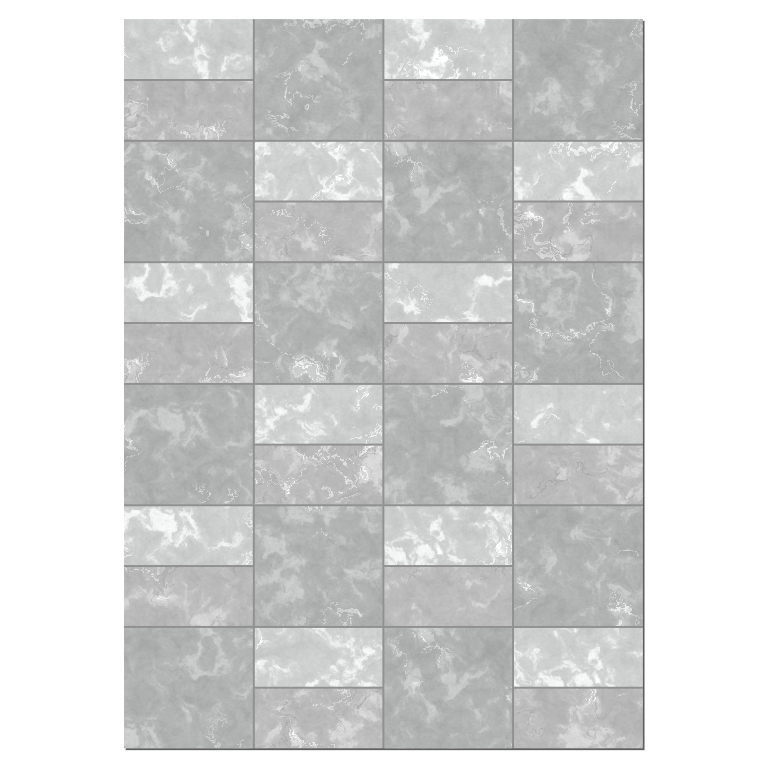
This texture is drawn by a WebGL 1 fragment shader. Its source:

```glsl
precision highp float;
// Grey stone wall panel: square tiles alternating with pairs of half-height tiles, on white.

uniform vec2 u_resolution;

const vec2 PANEL_MIN = vec2(0.1615, 0.0255);
const vec2 PANEL_MAX = vec2(0.8370, 0.9750);
const vec2 TILE_COUNT = vec2(4.0, 6.0);
const float GROUT_HALF_WIDTH = 0.0013;
const vec2 SHADOW_OFFSET = vec2(0.0022, -0.0022);

const vec3 PAPER = vec3(1.0);
const vec3 SHADOW = vec3(0.36);
const vec3 GROUT = vec3(0.57);
const vec3 DARK_STONE = vec3(0.700, 0.706, 0.704);
const vec3 WARM_STONE = vec3(0.745, 0.741, 0.743);
const vec3 LIGHT_STONE = vec3(0.812, 0.822, 0.820);

float hash(vec2 p) {
  return fract(sin(dot(p, vec2(127.1, 311.7))) * 43758.5453);
}

float noise(vec2 p) {
  vec2 i = floor(p);
  vec2 f = fract(p);
  f = f * f * (3.0 - 2.0 * f);
  return mix(mix(hash(i), hash(i + vec2(1.0, 0.0)), f.x),
             mix(hash(i + vec2(0.0, 1.0)), hash(i + vec2(1.0, 1.0)), f.x), f.y);
}

float fbm(vec2 p) {
  float sum = 0.0;
  float amplitude = 0.5;
  for (int i = 0; i < 5; i++) {
    sum += amplitude * noise(p);
    p = mat2(1.6, 1.2, -1.2, 1.6) * p + 7.3;
    amplitude *= 0.55;
  }
  return sum / 1.055;
}

// Thin winding line along the middle level of a noise field.
float vein(vec2 p, float width) {
  return 1.0 - smoothstep(width * 0.3, width, abs(fbm(p) - 0.5));
}

// Soft-edged rectangle coverage.
float box(vec2 p, vec2 lo, vec2 hi, float blur) {
  vec2 d = abs(p - 0.5 * (lo + hi)) - 0.5 * (hi - lo);
  return 1.0 - smoothstep(-0.5 * blur, 0.5 * blur, max(d.x, d.y));
}

// Clouded stone with pale crusts, faint dark cracks and a few white veins.
vec3 stone(vec2 p, vec3 base, vec2 seed, float crust, float crack) {
  vec2 q = p * 34.0 + seed * 40.0;
  vec2 warp = vec2(fbm(q + 3.1), fbm(q + 19.7)) - 0.5;
  float cloud = fbm(q * 0.8 + warp * 2.0);
  float speckle = fbm(q * 2.4 + warp * 3.0 + 11.0);
  float flakes = smoothstep(0.52, 0.66, 0.55 * cloud + 0.45 * speckle);
  float veinArea = smoothstep(0.53, 0.68, noise(q * 0.45 + 31.0));
  float veins = vein(q * 0.5 + warp * 1.2 + 5.0, 0.018) * veinArea;
  float cracks = vein(q * 0.8 + warp + 47.0, 0.025) * smoothstep(0.4, 0.6, cloud);
  float tone = (cloud - 0.5) * 0.11 + (speckle - 0.5) * 0.10;
  tone += (noise(p * 420.0) - 0.5) * 0.025;
  tone += crust * flakes + 0.13 * veins * (0.5 + speckle) - crack * cracks;
  return base + tone;
}

// Distance to the nearest interior line of a grid with the given count.
float gridLine(float g, float count) {
  return abs(g - clamp(floor(g + 0.5), 1.0, count - 1.0));
}

void main() {
  vec2 p = gl_FragCoord.xy / u_resolution;
  float blur = 1.0 / min(u_resolution.x, u_resolution.y);

  // Tile layout: split cells follow a checkerboard.
  vec2 tileSize = (PANEL_MAX - PANEL_MIN) / TILE_COUNT;
  vec2 grid = (p - PANEL_MIN) / tileSize;
  vec2 cell = floor(grid);
  vec2 local = fract(grid);
  float isSplit = mod(cell.x + cell.y, 2.0);
  float isUpper = isSplit * step(0.5, local.y);

  // Each piece gets its own stone pattern.
  vec2 piece = cell + vec2(0.0, 0.5) * isUpper;
  vec2 seed = vec2(hash(piece + 2.3), hash(piece + 8.9));
  vec3 base = mix(DARK_STONE, mix(WARM_STONE, LIGHT_STONE, isUpper), isSplit);
  base += (hash(piece + 5.7) - 0.5) * 0.012;
  float crust = mix(0.055, mix(0.065, 0.11, isUpper), isSplit);
  float crack = mix(0.025, mix(0.065, 0.010, isUpper), isSplit);
  vec3 color = stone(p, base, seed, crust, crack);

  // Grout between cells and across split cells.
  float lineX = gridLine(grid.x, TILE_COUNT.x) * tileSize.x;
  float lineY = gridLine(grid.y, TILE_COUNT.y) * tileSize.y;
  float middle = abs(local.y - 0.5) * tileSize.y + (1.0 - isSplit);
  float line = min(min(lineX, lineY), middle);
  float grout = 1.0 - smoothstep(-0.5 * blur, 0.5 * blur, line - GROUT_HALF_WIDTH);
  color = mix(color, GROUT, grout);

  // Panel over its narrow shadow on the paper.
  float shadow = box(p, PANEL_MIN + SHADOW_OFFSET, PANEL_MAX + SHADOW_OFFSET, blur * 1.5);
  vec3 backdrop = mix(PAPER, SHADOW, shadow);
  color = mix(backdrop, color, box(p, PANEL_MIN, PANEL_MAX, blur));
  gl_FragColor = vec4(clamp(color, 0.0, 1.0), 1.0);
}
```
